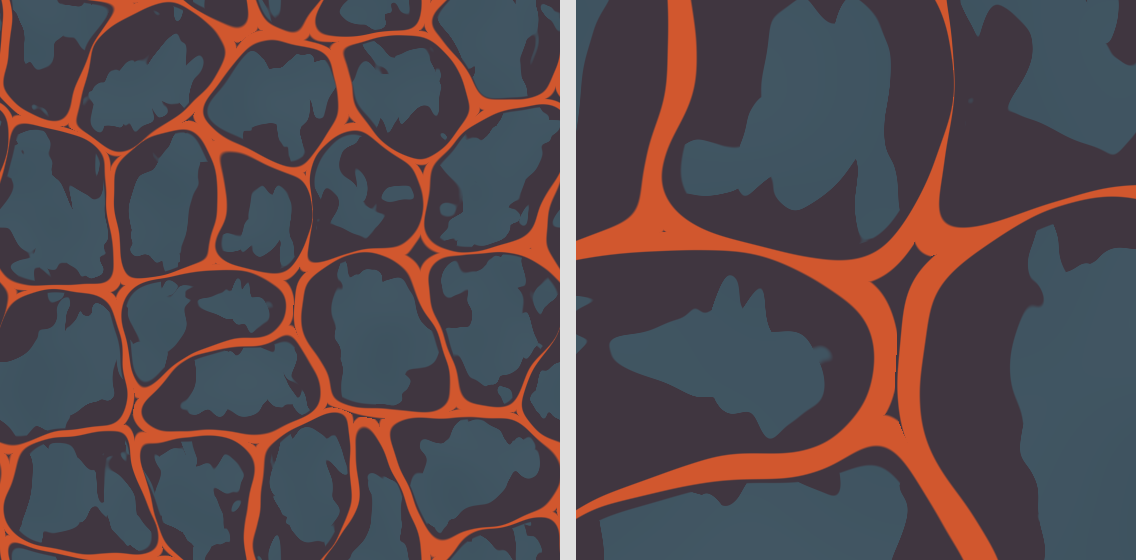
Left: the whole. Right: its middle third, enlarged.
This texture is drawn by a Shadertoy shader. Its source:

```glsl
vec2 hash2(vec2 p) {
    p = vec2(dot(p, vec2(127.1, 311.7)), dot(p, vec2(269.5, 183.3)));
    return fract(sin(p) * 43758.5);
}

// Gradient noise that repeats after a whole number of lattice steps
float corner(vec2 cell, vec2 offset, float period) {
    float angle = 6.2832 * hash2(mod(cell, period) + 3.0).x;
    return dot(vec2(cos(angle), sin(angle)), offset);
}

float noise(vec2 p, float period) {
    vec2 i = floor(p), f = fract(p);
    vec2 u = f * f * f * (f * (f * 6.0 - 15.0) + 10.0), e = vec2(0, 1);
    return mix(mix(corner(i, f, period), corner(i + e.yx, f - e.yx, period), u.x),
               mix(corner(i + e, f - e, period), corner(i + 1.0, f - 1.0, period), u.x), u.y);
}

vec2 noise2(vec2 p, float period) {
    return vec2(noise(p, period), noise(p + vec2(17.37, 9.61), period));
}

const vec2 GRID = vec2(5, 4);

vec2 stoneCentre(vec2 cell) {
    return (cell + 0.1 + 0.8 * hash2(mod(cell, GRID) + 21.0)) / GRID;
}

// Rounded distance to the stone's border; also gives its cell and local position
float stoneDistance(vec2 p, out vec2 stone, out vec2 local) {
    vec2 base = floor(p * GRID);
    float nearest = 9.0;
    stone = base;
    local = vec2(0);
    for (int y = -2; y <= 2; y++)
    for (int x = -2; x <= 2; x++) {
        vec2 cell = base + vec2(x, y);
        vec2 r = p - stoneCentre(cell);
        if (dot(r, r) < nearest) {
            nearest = dot(r, r);
            stone = cell;
            local = r;
        }
    }
    float sum = 0.0;
    for (int y = -2; y <= 2; y++)
    for (int x = -2; x <= 2; x++) {
        if (x == 0 && y == 0) continue;
        vec2 r = p - stoneCentre(stone + vec2(x, y));
        sum += exp(-65.0 * dot(0.5 * (local + r), normalize(r - local)));
    }
    stone = mod(stone, GRID);
    return -log(sum) / 65.0;
}

// Ragged patch in the middle of a stone, with holes and loose shards
float patchShape(vec2 local, vec2 stone, float d) {
    vec2 q = local * vec2(1.15, 0.8) + 7.0 * hash2(stone + 5.0);
    q += 0.045 * noise2(q * 11.0, 128.0);
    q += 0.012 * noise2(q * 27.0, 256.0);
    float shape = d - 0.030 + 0.10 * noise(q * 9.0, 128.0);
    float streak = abs(noise(q * vec2(17, 13) + 4.3, 256.0));
    shape += 0.07 * (streak - 0.18) + 0.025 * noise(q * 31.0, 256.0);
    return min(shape, d - 0.011);
}

void mainImage(out vec4 fragColor, in vec2 fragCoord) {
    vec2 uv = fragCoord / iResolution.xy;
    float pixel = 1.0 / min(iResolution.x, iResolution.y);

    // Bend the stone outlines
    vec2 p = uv + 0.05 * noise2(uv * 5.0, 5.0) + 0.010 * noise2(uv * 14.0, 14.0);

    vec2 stone, local;
    float d = stoneDistance(p, stone, local);

    vec3 dark = vec3(0.25, 0.21, 0.25);
    vec3 slate = vec3(0.25, 0.33, 0.38);
    vec3 lava = vec3(0.82, 0.34, 0.18);

    // Stones with slate patches
    float blue = patchShape(local, stone, d);
    slate += 0.015 * noise(uv * 8.0, 8.0);
    vec3 color = mix(dark, slate, smoothstep(-pixel, pixel, blue));

    // Lava veins of uneven width, some tapering to a point
    float width = 0.0048 + 0.013 * noise(uv * 7.0 + 0.4, 7.0);
    float vein = smoothstep(-pixel, pixel, width - d);

    // Pebbles left in a few of the wide junctions
    float pebble = d + 0.0088 - 0.006 * noise(uv * 9.0 + 0.7, 9.0);
    vein *= smoothstep(-pixel, pixel, pebble);

    fragColor = vec4(mix(color, lava, vein), 1.0);
}
```
